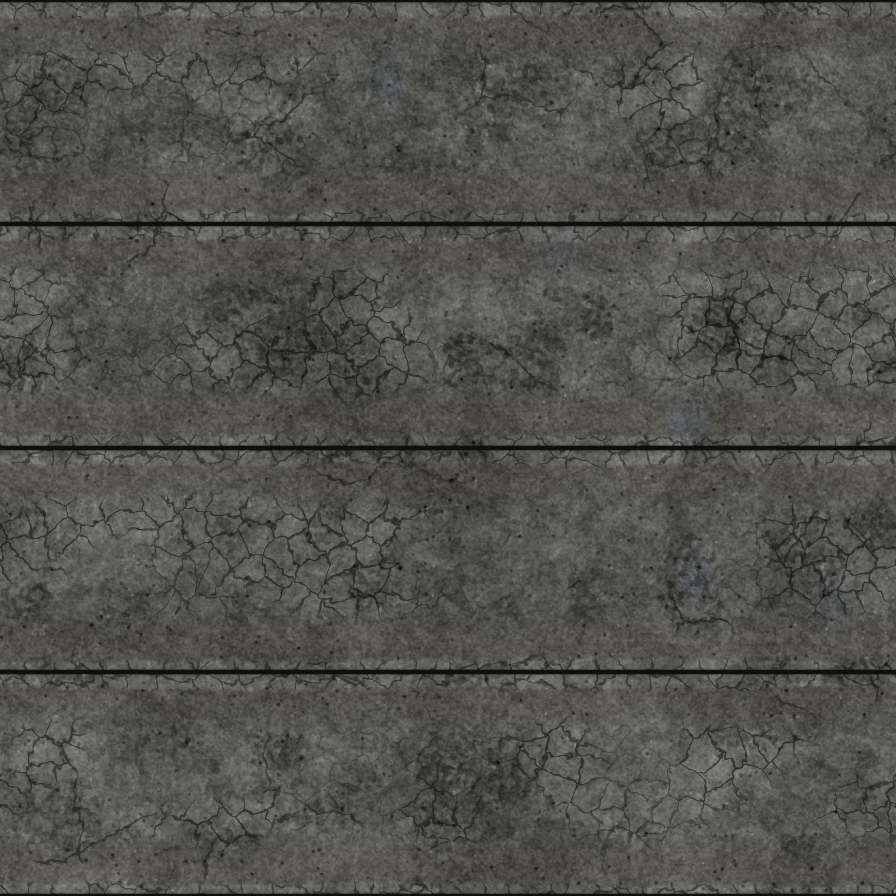
Give the GLSL for this texture, as a three.js fragment shader.

```glsl
// Four weathered concrete planks with dark seams, chipped light edges and fine cracks.
#define PLANKS 4.0
#define SEAM_HALF_WIDTH 0.0026
#define EDGE_HALF_WIDTH 0.016
#define CRACK_WIDTH 0.0021
#define CRACK_CELLS 33.0
#define LONG_CRACK_CELLS 8.0
#define MOTTLE 0.36
#define GRAIN 0.17
#define CONCRETE vec3(0.345, 0.345, 0.325)
#define SMOOTH_BAND vec3(0.328, 0.325, 0.300)
#define CHIPPED_EDGE vec3(0.405, 0.405, 0.380)
#define SEAM vec3(0.055, 0.058, 0.050)

varying vec2 vUv;

vec2 hash2(vec2 p) {
  return fract(sin(vec2(dot(p, vec2(127.1, 311.7)), dot(p, vec2(269.5, 183.3)))) * 4375.85);
}

// Tiling cellular noise: x nearest distance, y edge distance, z cell id, w soft blend of ids.
vec4 cells(vec2 uv, float n) {
  vec2 p = uv * n, base = floor(p), nearA = vec2(9.0), nearB = vec2(9.0);
  float id = 0.0, sum = 0.0, weight = 0.0;
  for (int j = -1; j <= 1; j++) {
    for (int i = -1; i <= 1; i++) {
      vec2 cell = base + vec2(float(i), float(j));
      vec2 wrapped = mod(cell, n) + n * 0.37;
      vec2 d = cell + hash2(wrapped) - p;
      float value = hash2(wrapped + 19.3).x;
      float w = exp(-7.0 * dot(d, d));
      sum += w * value;
      weight += w;
      if (dot(d, d) < dot(nearA, nearA)) {
        nearB = nearA;
        nearA = d;
        id = value;
      } else if (dot(d, d) < dot(nearB, nearB)) {
        nearB = d;
      }
    }
  }
  float edge = dot(0.5 * (nearA + nearB), normalize(nearB - nearA));
  return vec4(length(nearA), edge, id, sum / weight);
}

// Layered soft cellular noise, centred on 0.5.
float mottleNoise(vec2 uv) {
  float sum = 0.0, n = 6.0;
  for (int i = 0; i < 5; i++) {
    sum += 0.2 * cells(uv, n).w;
    n = floor(n * 2.3);
  }
  return sum;
}

// Layered sines that bend straight cell borders into ragged ones.
vec2 warp(vec2 uv) {
  vec2 a = uv * 6.2832;
  return 0.0040 * sin(a.yx * 13.0 + 2.0 * sin(a * 7.0))
       + 0.0016 * sin(a.yx * 41.0 + 3.0 * sin(a * 29.0))
       + 0.0006 * sin(a.yx * 97.0 + 2.0 * sin(a * 83.0));
}

float crackLine(float edge, float n, float width) {
  return 1.0 - smoothstep(0.15 * width, width, edge / n);
}

void main() {
  vec2 uv = vUv;
  vec2 bent = uv + warp(uv);
  float patches = cells(bent, 9.0).w;
  float wear = cells(bent + 0.31, 17.0).w;
  float mottle = mottleNoise(bent);

  // Zones across each plank: cracked middle, smooth bands, chipped edges
  float across = fract(uv.y * PLANKS) + 0.10 * (wear - 0.5);
  float middle = smoothstep(0.20, 0.30, across) * (1.0 - smoothstep(0.73, 0.81, across));
  float fromSeam = (fract(uv.y * PLANKS + 0.5) - 0.5) / PLANKS;
  float edgeDist = abs(fromSeam + 0.003) + 0.007 * (wear - 0.5);
  float chipped = 1.0 - smoothstep(EDGE_HALF_WIDTH - 0.003, EDGE_HALF_WIDTH + 0.003, edgeDist);

  // Base tone
  vec3 color = mix(SMOOTH_BAND, CONCRETE, middle);
  color = mix(color, CHIPPED_EDGE, chipped * smoothstep(0.15, 0.65, wear + 0.2));
  color += MOTTLE * mix(0.65, 1.0, max(middle, chipped)) * (mottle - 0.5);

  // Fine grain, pitted stains and pale specks
  vec4 pits = cells(uv, 151.0);
  float grain = 0.5 * (cells(uv, 233.0).w + cells(uv, 419.0).w);
  color += GRAIN * (grain - 0.5);
  float stain = smoothstep(0.52, 0.75, wear) * mix(0.3, 1.0, max(middle, chipped));
  color -= 0.09 * stain * smoothstep(0.30, 0.70, pits.w);
  color -= 0.13 * step(0.965, pits.z) * (1.0 - smoothstep(0.15, 0.45, pits.x));
  color += 0.12 * step(pits.z, 0.012) * (1.0 - smoothstep(0.10, 0.35, pits.x));

  // Faint blue-grey discolouration
  vec4 spill = cells(bent, 5.0);
  float blue = step(0.75, spill.z) * (1.0 - smoothstep(0.03, 0.20, spill.x));
  color = mix(color, color * vec3(0.99, 1.03, 1.16), blue * 0.8);

  // Crack network with pale flakes, plus long wandering cracks
  vec4 flakes = cells(bent, CRACK_CELLS);
  float exposed = middle * smoothstep(0.32, 0.68, patches);
  color += (0.025 + 0.035 * (flakes.z - 0.5)) * exposed;
  float fine = crackLine(flakes.y, CRACK_CELLS, CRACK_WIDTH * mix(0.8, 1.25, wear));
  color *= 1.0 - 0.48 * fine * max(middle * 0.12 + exposed * 0.88, chipped * 0.85);
  float longCrack = crackLine(cells(bent + 0.17, LONG_CRACK_CELLS).y, LONG_CRACK_CELLS, CRACK_WIDTH * 1.3);
  color *= 1.0 - 0.42 * longCrack * smoothstep(0.48, 0.70, mottle * 0.5 + wear * 0.5);

  // Seams with a soft grimy shadow
  float seamDist = abs(fromSeam);
  color *= 1.0 - 0.30 * exp(-seamDist / 0.003);
  float seam = 1.0 - smoothstep(SEAM_HALF_WIDTH - 0.0012, SEAM_HALF_WIDTH + 0.0010, seamDist);
  color = mix(color, SEAM, seam);

  gl_FragColor = vec4(clamp(color, 0.0, 1.0), 1.0);
}
```
